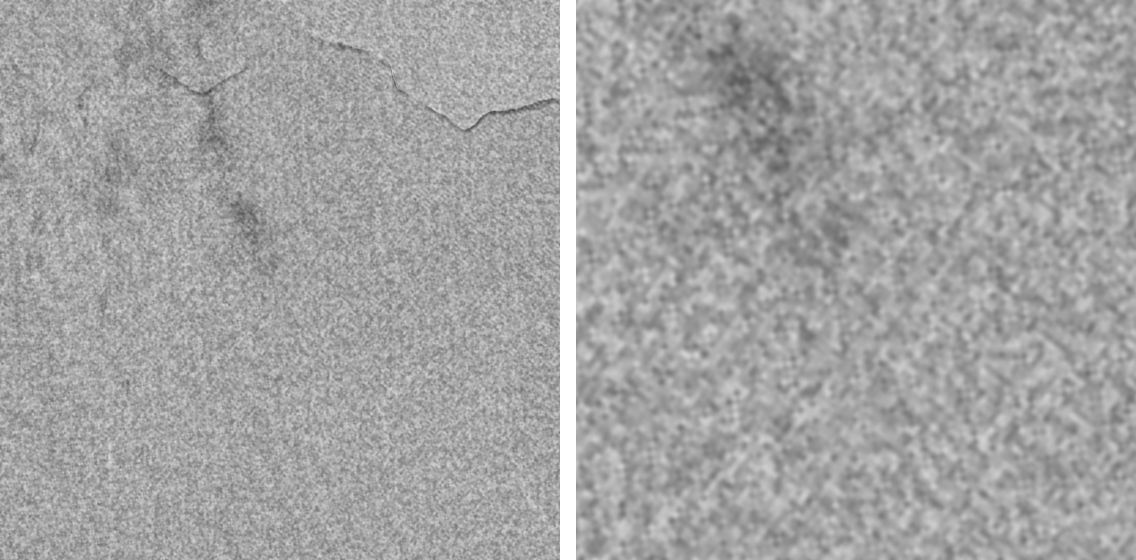
Left: the whole. Right: its middle third, enlarged.
Write a WebGL 2 fragment shader that draws this texture.

```glsl
#version 300 es
precision highp float;
// Fine-grained grey stone with a broken slab at the upper right, dark
// upright gashes on the left and a soft stain down the middle.
// Grain is layered value noise; the marks are distances to curves.
uniform vec2 u_resolution;
out vec4 fragColor;

float hash(vec2 p) {
  return fract(sin(dot(p, vec2(127.1, 311.7))) * 43758.5453);
}

float noise(vec2 p) {
  vec2 cell = floor(p), f = fract(p);
  f = f * f * (3.0 - 2.0 * f);
  return mix(mix(hash(cell), hash(cell + vec2(1, 0)), f.x),
             mix(hash(cell + vec2(0, 1)), hash(cell + vec2(1, 1)), f.x), f.y);
}

float fbm(vec2 p) {
  float sum = 0.0, weight = 0.5;
  for (int i = 0; i < 4; i++) {
    sum += weight * noise(p);
    p = mat2(1.6, 1.2, -1.2, 1.6) * p + 7.3;
    weight *= 0.5;
  }
  return sum / 0.9375;
}

float segment(vec2 p, vec2 a, vec2 b) {
  vec2 ab = b - a;
  return length(p - a - ab * clamp(dot(p - a, ab) / dot(ab, ab), 0.0, 1.0));
}

// Height of the slab's lower rim: a notched fall, a corner, a gentle rise
float slabRim(float x) {
  float fall = 0.62 * max(0.83 - x, 0.0) + 0.8 * max(0.54 - x, 0.0);
  float notch = 0.035 * smoothstep(0.55, 0.68, x) * (1.0 - smoothstep(0.695, 0.712, x));
  float rise = 0.03 * smoothstep(0.83, 0.88, x) + 0.2 * max(x - 0.87, 0.0);
  return 0.768 + fall + notch + rise;
}

// Thin shadow just below a rim, where d is the height above it
float rimShadow(float d, float depth) {
  return smoothstep(-depth, -0.2 * depth, d) * (1.0 - smoothstep(-0.002, 0.002, d));
}

// Broken upright cracks, stepped across the left side
float gashes(vec2 p) {
  float dark = 0.0;
  for (int i = 0; i < 9; i++) {
    float k = float(i), size = hash(vec2(k, 4.0));
    vec2 q = p - vec2(0.02 + 0.22 * fract(k * 0.618), 0.88 - 0.07 * k);
    q.x += 0.03 * (noise(vec2(p.y * 22.0, k * 5.0)) - 0.5) + 0.12 * q.y * (size - 0.3);
    float taper = 1.0 - smoothstep(0.2, 1.0, abs(q.y) / (0.03 + 0.04 * size));
    float line = 1.0 - smoothstep(0.001, 0.003 + 0.006 * taper, abs(q.x));
    dark = max(dark, line * taper * (0.5 + 0.5 * size));
  }
  return dark * smoothstep(0.25, 0.6, noise(p * vec2(90.0, 45.0)));
}

void main() {
  vec2 p = gl_FragCoord.xy / u_resolution;
  vec2 rough = p + 0.014 * (vec2(fbm(p * 38.0), fbm(p * 38.0 + 50.0)) - 0.5);

  // Grain and slow drift of tone
  float grey = 0.645;
  grey += 0.19 * (noise(p * vec2(205.0, 180.0)) - 0.5);
  grey += 0.19 * (noise(mat2(0.8, 0.6, -0.6, 0.8) * p * 275.0 + 31.0) - 0.5);
  grey += 0.05 * (fbm(p * 7.0) - 0.5);

  // Coarser upright weathering, strongest at the upper left
  float worn = (1.0 - smoothstep(0.2, 0.6, p.x)) * smoothstep(0.25, 0.65, p.y);
  grey += (0.03 + 0.12 * worn) * (fbm(rough * vec2(46.0, 20.0)) - 0.5);
  grey -= 0.07 * worn * smoothstep(0.58, 0.75, fbm(rough * vec2(30.0, 10.0) + 9.0));
  grey -= 0.18 * gashes(p);

  // Stain drifting down and to the right
  float stainX = 0.365 + 0.13 * pow(max(0.83 - p.y, 0.0) / 0.33, 1.5);
  float stain = 1.0 - smoothstep(0.005, 0.045, abs(rough.x - stainX));
  stain *= smoothstep(0.44, 0.52, p.y);
  grey -= 0.13 * stain * smoothstep(0.3, 0.7, fbm(rough * vec2(32.0, 24.0) + 3.0));

  // Slab, its pale lip and the shadow beneath
  float d = rough.y - slabRim(rough.x);
  float slab = smoothstep(-0.003, 0.003, d);
  grey += 0.022 * slab + 0.04 * slab * (1.0 - smoothstep(0.0, 0.02, d));
  float broken = smoothstep(0.3, 0.6, noise(p * 24.0 + 5.0));
  float strength = mix(0.16 * broken, 0.26 - 0.5 * max(p.x - 0.88, 0.0),
                       smoothstep(0.81, 0.84, p.x)) * smoothstep(0.52, 0.57, p.x);
  grey -= strength * rimShadow(d, 0.014);

  // Small V-shaped flake left of centre
  float flakeX = abs(rough.x - 0.36);
  float flakeD = rough.y - 0.832 - 0.6 * flakeX;
  float flake = 1.0 - smoothstep(0.06, 0.1, flakeX);
  grey -= 0.13 * flake * rimShadow(flakeD, 0.012);
  grey += 0.05 * flake * smoothstep(0.0, 0.003, flakeD) * (1.0 - smoothstep(0.004, 0.025, flakeD));

  // Faint pale scratches
  float scratch = segment(rough, vec2(0.69, 0.21), vec2(0.68, 0.27));
  scratch = min(scratch, segment(rough, vec2(0.68, 0.27), vec2(0.74, 0.38)) + 0.003);
  scratch = min(scratch, segment(rough, vec2(0.915, 0.16), vec2(0.99, 0.05)));
  scratch = min(scratch, segment(rough, vec2(0.197, 0.1), vec2(0.2, 0.21)) + 0.002);
  grey += 0.06 * (1.0 - smoothstep(0.002, 0.008, scratch));

  fragColor = vec4(vec3(clamp(grey, 0.0, 1.0)), 1.0);
}
```
